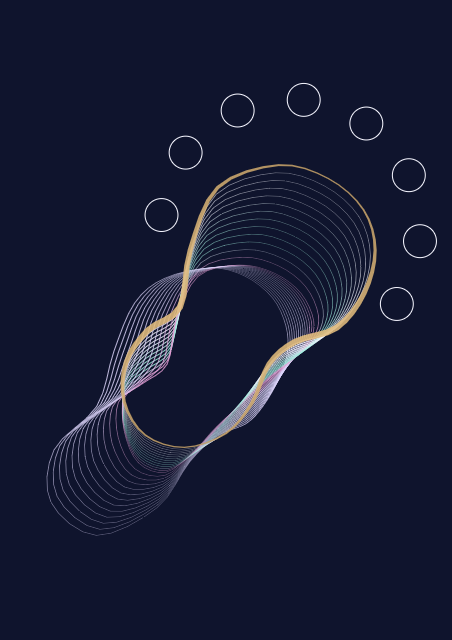
A WebGL 2 fragment shader for this background:

```glsl
#version 300 es
precision highp float;

uniform vec2 u_resolution;
out vec4 fragColor;

const vec3 NIGHT = vec3(0.06, 0.08, 0.175);
const vec3 WHITE = vec3(0.96, 0.96, 1.0);
const vec3 MINT = vec3(0.62, 0.93, 0.87);
const vec3 PINK = vec3(0.90, 0.62, 0.84);
const vec3 LAVENDER = vec3(0.86, 0.83, 0.98);
const vec3 GOLD_DARK = vec3(0.76, 0.62, 0.40);
const vec3 GOLD_LIGHT = vec3(0.89, 0.74, 0.49);

const int STRANDS = 25;          // strands after the gold one
const float MIDDLE_STEP = 13.0;  // strand that follows the middle outline
const int PIECES = 4;            // straight pieces per spline span
const vec2 STRAND_WIDTH = vec2(0.00035, 0.0008);
const vec2 GOLD_WIDTH = vec2(0.001, 0.0048);
const float STRAND_ALPHA = 0.85;
const float GOLD_ALPHA = 0.88;
const float SPAN_MARGIN = 0.03;
const float PIECE_MARGIN = 0.008;

const vec2 CANVAS_CENTER = vec2(0.354, 0.5);
const vec2 FIGURE_CENTER = vec2(0.328, 0.447);
const vec2 FIGURE_HALF = vec2(0.275, 0.312);
const int RINGS = 8;
const vec2 ARC_CENTER = vec2(0.455, 0.642);
const float ARC_RADIUS = 0.203;
const float ARC_START = 3.033;
const float ARC_STEP = 0.521;
const float RING_RADIUS = 0.0257;
const float RING_WIDTH = 0.0008;

// Spline knots of the three outlines, clockwise from the top
const int KNOTS = 18;
const vec2 FIRST[KNOTS] = vec2[KNOTS](
  vec2(.436, .742), vec2(.514, .721), vec2(.569, .672), vec2(.587, .609), vec2(.570, .542), vec2(.527, .488),
  vec2(.462, .466), vec2(.421, .431), vec2(.395, .371), vec2(.354, .323), vec2(.289, .301), vec2(.228, .320),
  vec2(.195, .372), vec2(.198, .434), vec2(.232, .484), vec2(.282, .520), vec2(.298, .609), vec2(.341, .707));
const vec2 MIDDLE[KNOTS] = vec2[KNOTS](
  vec2(.375, .586), vec2(.430, .573), vec2(.471, .542), vec2(.491, .499), vec2(.484, .466), vec2(.456, .438),
  vec2(.417, .404), vec2(.378, .368), vec2(.339, .333), vec2(.303, .294), vec2(.260, .262), vec2(.217, .277),
  vec2(.195, .326), vec2(.195, .378), vec2(.224, .401), vec2(.262, .431), vec2(.276, .499), vec2(.310, .568));
const vec2 LAST[KNOTS] = vec2[KNOTS](
  vec2(.326, .581), vec2(.380, .568), vec2(.423, .534), vec2(.444, .490), vec2(.447, .447), vec2(.435, .406),
  vec2(.411, .362), vec2(.385, .335), vec2(.341, .318), vec2(.297, .277), vec2(.245, .202), vec2(.146, .154),
  vec2(.071, .206), vec2(.076, .290), vec2(.146, .362), vec2(.172, .453), vec2(.206, .529), vec2(.254, .565));

// One knot on all three outlines, an outline per column
mat3x2 knot(int i) {
  i %= KNOTS;
  return mat3x2(FIRST[i], MIDDLE[i], LAST[i]);
}

mat3x2 catmullRom(mat3x2 a, mat3x2 b, mat3x2 c, mat3x2 d, float u) {
  return b + 0.5 * u * (c - a + u * (2.0 * a - 5.0 * b + 4.0 * c - d + u * (3.0 * (b - c) + d - a)));
}

// True where p lies near the box around two sets of points
bool nearBox(vec2 p, mat3x2 a, mat3x2 b, float margin) {
  vec2 low = min(min(min(a[0], a[1]), a[2]), min(min(b[0], b[1]), b[2])) - margin;
  vec2 high = max(max(max(a[0], a[1]), a[2]), max(max(b[0], b[1]), b[2])) + margin;
  return all(greaterThan(p, low)) && all(lessThan(p, high));
}

// Smooth line that fades when thinner than one pixel
float stroke(float dist, float halfWidth, float pixel) {
  return clamp((halfWidth - dist) / pixel + 0.5, 0.0, 1.0) * min(1.0, 2.0 * halfWidth / pixel);
}

// Pen pressure along an outline, two swells per turn
float penPressure(float along) {
  return 0.5 + 0.5 * cos(12.56637 * (along - 0.31));
}

vec3 strandColor(float t) {
  vec3 color = mix(WHITE, MINT, smoothstep(0.25, 0.7, t));
  color = mix(color, PINK, smoothstep(0.75, 0.95, t));
  return mix(color, LAVENDER, smoothstep(1.0, 1.35, t));
}

// All strands that cross one piece, blended from outline to outline
vec3 drawStrands(vec3 color, vec2 p, mat3x2 from, mat3x2 to, float pressure, float pixel) {
  float halfWidth = mix(STRAND_WIDTH.x, STRAND_WIDTH.y, pressure);
  for (int i = 1; i <= STRANDS; i++) {
    float t = float(i) / MIDDLE_STEP;
    vec3 blend = vec3(max(1.0 - t, 0.0), 1.0 - abs(t - 1.0), max(t - 1.0, 0.0));
    vec2 start = from * blend;
    vec2 span = to * blend - start;
    float h = dot(p - start, span) / dot(span, span);
    float dist = length(p - start - h * span);
    if (h >= 0.0 && h < 1.0 && dist < halfWidth + pixel)
      color = mix(color, strandColor(t), STRAND_ALPHA * stroke(dist, halfWidth, pixel));
  }
  return color;
}

// Strands below, gold ribbon above
vec3 drawFigure(vec3 color, vec2 p, float pixel) {
  vec2 gold = vec2(0.0);  // coverage, pressure
  mat3x2 a = knot(KNOTS - 1), b = knot(0), c = knot(1);
  for (int i = 0; i < KNOTS; i++) {
    mat3x2 d = knot(i + 2);
    if (nearBox(p, b, c, SPAN_MARGIN)) {
      mat3x2 from = b;
      for (int j = 0; j < PIECES; j++) {
        mat3x2 to = catmullRom(a, b, c, d, float(j + 1) / float(PIECES));
        if (nearBox(p, from, to, PIECE_MARGIN)) {
          vec2 span = to[0] - from[0];
          float h = clamp(dot(p - from[0], span) / dot(span, span), 0.0, 1.0);
          float pressure = penPressure((float(i) + (float(j) + h) / float(PIECES)) / float(KNOTS));
          float halfWidth = mix(GOLD_WIDTH.x, GOLD_WIDTH.y, pressure);
          float cover = stroke(length(p - from[0] - h * span), halfWidth, pixel);
          if (cover > gold.x) gold = vec2(cover, pressure);
          color = drawStrands(color, p, from, to, pressure, pixel);
        }
        from = to;
      }
    }
    a = b; b = c; c = d;
  }
  return mix(color, mix(GOLD_DARK, GOLD_LIGHT, gold.y), GOLD_ALPHA * gold.x);
}

void main() {
  float pixel = 1.0 / u_resolution.y;
  vec2 p = (gl_FragCoord.xy - 0.5 * u_resolution) * pixel + CANVAS_CENTER;
  vec3 color = NIGHT;
  if (all(lessThan(abs(p - FIGURE_CENTER), FIGURE_HALF))) color = drawFigure(color, p, pixel);

  // Rings spaced evenly on an arc
  for (int i = 0; i < RINGS; i++) {
    float angle = ARC_START - ARC_STEP * float(i);
    vec2 center = ARC_CENTER + ARC_RADIUS * vec2(cos(angle), sin(angle));
    color = mix(color, WHITE, stroke(abs(length(p - center) - RING_RADIUS), RING_WIDTH, pixel));
  }
  fragColor = vec4(color, 1.0);
}
```
